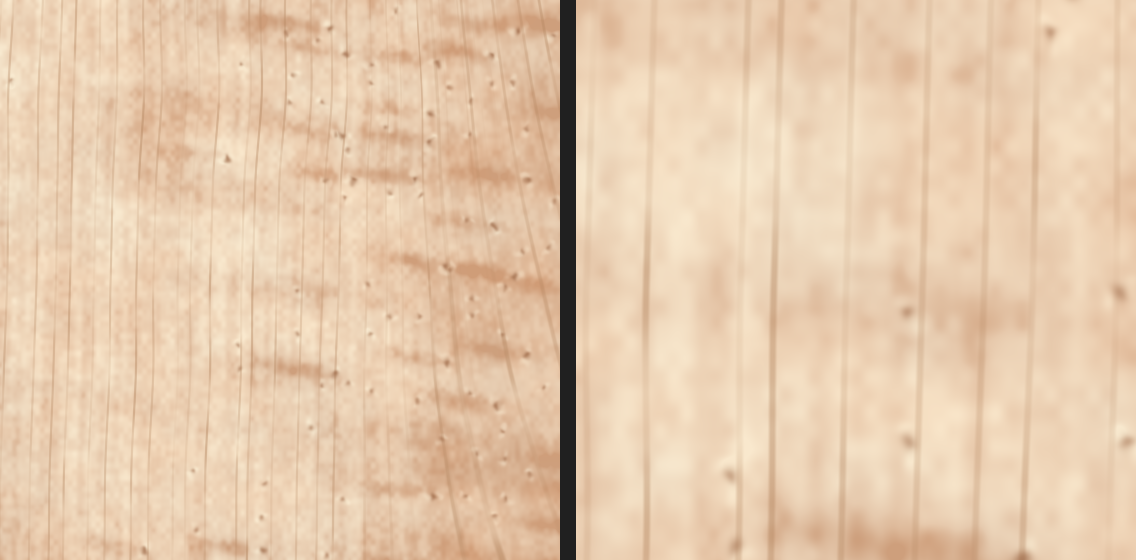
Left: the whole. Right: its middle third, enlarged.
Reproduce this texture procedurally as a three.js fragment shader.

```glsl
// Pale bird's-eye maple: upright fibres and thin growth lines that lean on the right,
// crossed by soft horizontal figure and scattered small eyes with shaded tails.
// Layers of value noise and looped cell marks sum to one tone, mapped to a wood ramp.
varying vec2 vUv;

const vec3 TAN = vec3(0.81, 0.62, 0.48);
const vec3 SAND = vec3(0.905, 0.785, 0.67);
const vec3 CREAM = vec3(0.975, 0.91, 0.805);
const vec3 LINE_BROWN = vec3(0.70, 0.52, 0.37);
const vec3 EYE_BROWN = vec3(0.62, 0.42, 0.29);

float hash(vec2 p) {
  return fract(sin(dot(p, vec2(127.1, 311.7))) * 43758.5453);
}

float noise(vec2 p) {
  vec2 i = floor(p);
  vec2 f = fract(p);
  f = f * f * (3.0 - 2.0 * f);
  float low = mix(hash(i), hash(i + vec2(1.0, 0.0)), f.x);
  float high = mix(hash(i + vec2(0.0, 1.0)), hash(i + vec2(1.0, 1.0)), f.x);
  return mix(low, high, f.y);
}

// Noise centred on zero
float signedNoise(vec2 p) {
  return noise(p) - 0.5;
}

float blob(vec2 d, vec2 radius) {
  vec2 q = d / radius;
  return exp(-dot(q, q));
}

// Bends the across-grain coordinate so that lines lean on the right
float grainCoord(vec2 p) {
  float lean = 0.32 * smoothstep(0.58, 1.1, p.x) - 0.03;
  float wobble = 0.010 * signedNoise(vec2(p.x * 3.0, p.y * 6.0));
  return p.x + lean * (p.y - 0.5) + wobble;
}

// One thin line per cell, with its own place, weight and gaps
float growthLines(float u, float y, float count, float width) {
  float cell = floor(u * count);
  float centre = 0.2 + 0.6 * hash(vec2(cell, 3.0));
  float d = abs(fract(u * count) - centre) / count;
  float weight = 0.25 + 0.75 * hash(vec2(cell, 8.0));
  float gaps = 0.35 + 0.65 * smoothstep(0.2, 0.7, noise(vec2(cell * 7.3, y * 14.0)));
  return weight * gaps * (1.0 - smoothstep(width * 0.2, width, d));
}

// Scattered eyes: x = dark core, y = bright rim, z = soft tail to the left
vec3 eyes(vec2 p, vec2 grid, float density, float radius, float seed) {
  vec3 sum = vec3(0.0);
  vec2 home = floor(p * grid);
  for (int j = -1; j <= 1; j++) {
    for (int i = -1; i <= 1; i++) {
      vec2 cell = home + vec2(float(i), float(j));
      vec2 jitter = vec2(hash(cell + seed), hash(cell + seed + 17.3));
      vec2 centre = (cell + 0.15 + 0.7 * jitter) / grid;
      float area = smoothstep(0.28, 0.50, centre.x);
      float cluster = 0.4 + 1.2 * noise(centre * 5.0 + seed);
      float present = step(hash(cell + seed + 41.7), density * area * cluster);
      vec2 d = p - centre;
      d += radius * 0.9 * vec2(signedNoise(p * 90.0), signedNoise(p * 90.0 + 31.0));
      float turn = 6.283 * hash(cell + seed + 5.1);
      vec2 side = radius * vec2(cos(turn), sin(turn));
      float core = blob(d, radius * vec2(0.75, 0.85));
      float rim = blob(d - side * 1.4, radius * vec2(1.1, 0.9));
      rim += 0.7 * blob(d + side * 1.6, radius * vec2(0.8, 1.0));
      vec2 tailOffset = d + vec2(0.065, -0.009);
      tailOffset.y += 0.14 * tailOffset.x;
      float tail = blob(tailOffset, vec2(0.06, 0.015));
      sum += present * vec3(core, rim, tail);
    }
  }
  return min(sum, vec3(1.0));
}

vec3 woodRamp(float t) {
  vec3 lower = mix(TAN, SAND, clamp(t / 0.45, 0.0, 1.0));
  return mix(lower, CREAM, clamp((t - 0.45) / 0.55, 0.0, 1.0));
}

void main() {
  vec2 p = vUv;
  float u = grainCoord(p);
  float rightSide = smoothstep(0.65, 0.95, p.x);

  // Broad light: cream at the left, tan toward the lower right
  float tone = 0.70 - 0.22 * p.x - 0.20 * rightSide * (1.25 - p.y);
  tone += 0.20 * signedNoise(p * vec2(4.0, 5.0));

  // Horizontal figure, tilted slightly downward
  vec2 figure = vec2(p.x, p.y + 0.10 * p.x);
  tone += 0.26 * signedNoise(figure * vec2(5.0, 17.0) + 4.0);
  tone -= 0.22 * smoothstep(0.58, 0.9, noise(figure * vec2(4.0, 13.0) + 23.0));

  // Upright fibres and fine mottle
  float fibreFade = 1.0 - 0.6 * rightSide;
  tone += 0.30 * fibreFade * signedNoise(vec2(u * 85.0, p.y * 5.0));
  tone += 0.14 * fibreFade * signedNoise(vec2(u * 28.0, p.y * 1.5));
  float mottle = signedNoise(p * vec2(120.0, 95.0)) + signedNoise(p * vec2(62.0, 48.0) + 9.0);
  tone += 0.24 * (1.0 - 0.4 * rightSide) * mottle;

  // Large tailed eyes and small clustered flecks
  vec3 large = eyes(p, vec2(6.0, 13.0), 0.40, 0.0075, 2.0);
  vec3 small = eyes(p, vec2(22.0, 24.0), 0.16, 0.0058, 60.0);
  tone += 0.38 * large.y + 0.30 * small.y - 0.38 * large.z;

  // Colour, with a faint pink to straw drift
  vec3 colour = woodRamp(tone);
  float tint = signedNoise(p * 26.0 + 70.0) + signedNoise(p * vec2(7.0, 10.0) + 50.0);
  colour += tint * vec3(0.008, -0.012, -0.022);
  float fine = growthLines(u, p.y, 27.0, 0.0032) * (1.0 - rightSide);
  float bold = growthLines(u + 0.013, p.y, 15.0, 0.0055) * rightSide;
  colour = mix(colour, LINE_BROWN, 0.46 * fine + 0.55 * bold);
  colour = mix(colour, EYE_BROWN, max(0.70 * large.x, 0.48 * small.x));
  gl_FragColor = vec4(clamp(colour, 0.0, 1.0), 1.0);
}
```
